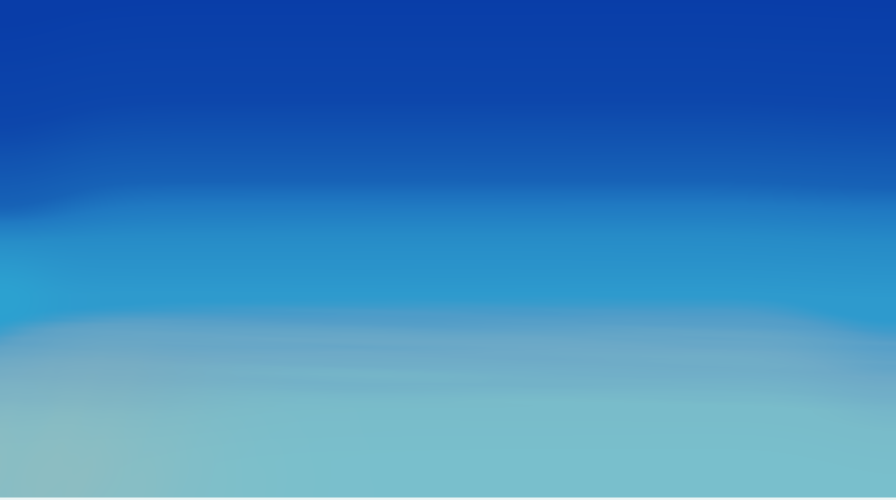
Write a Shadertoy shader that draws this background.

```glsl
const vec3 ZENITH = vec3(0.035, 0.24, 0.66);
const vec3 DEEP_BLUE = vec3(0.05, 0.275, 0.67);
const vec3 MID_BLUE = vec3(0.09, 0.385, 0.715);
const vec3 BRIGHT_BLUE = vec3(0.125, 0.475, 0.76);
const vec3 AZURE = vec3(0.15, 0.545, 0.78);
const vec3 CYAN = vec3(0.18, 0.605, 0.805);
const vec3 HAZE_BLUE = vec3(0.31, 0.61, 0.785);
const vec3 HAZE_GREY = vec3(0.43, 0.665, 0.78);
const vec3 PALE_TEAL = vec3(0.475, 0.735, 0.79);
const vec3 SHALLOWS = vec3(0.475, 0.75, 0.80);
const vec3 SAND = vec3(0.56, 0.74, 0.755);
const vec3 MAUVE = vec3(0.45, 0.65, 0.755);
const vec3 FOAM = vec3(0.92, 0.96, 0.96);

float hash(vec2 p) {
    return fract(sin(dot(p, vec2(127.1, 311.7))) * 43758.5453);
}

float noise(vec2 p) {
    vec2 i = floor(p), f = fract(p);
    f = f * f * (3.0 - 2.0 * f);
    return mix(mix(hash(i), hash(i + vec2(1, 0)), f.x),
               mix(hash(i + vec2(0, 1)), hash(i + vec2(1, 1)), f.x), f.y);
}

// Layered noise stretched along x, centred on zero
float streaks(vec2 p, vec2 scale) {
    float sum = 0.0, weight = 0.5;
    for (int i = 0; i < 3; i++) {
        sum += weight * (noise(p * scale) - 0.5);
        scale *= 2.0;
        weight *= 0.5;
    }
    return sum;
}

// Soft elliptical spot, one at its centre
float glow(vec2 p, vec2 centre, vec2 radius) {
    vec2 d = (p - centre) / radius;
    return exp(-dot(d, d));
}

// Falls from one colour to the next between two heights
vec3 descend(vec3 above, vec3 below, float high, float low, float y) {
    return mix(below, above, clamp((y - low) / (high - low), 0.0, 1.0));
}

vec3 skyColor(float y) {
    vec3 c = descend(ZENITH, DEEP_BLUE, 1.0, 0.80, y);
    c = descend(c, MID_BLUE, 0.80, 0.637, y);
    c = descend(c, BRIGHT_BLUE, 0.637, 0.59, y);
    c = descend(c, AZURE, 0.59, 0.53, y);
    return descend(c, CYAN, 0.53, 0.41, y);
}

vec3 hazeColor(float y) {
    vec3 c = descend(HAZE_BLUE, HAZE_GREY, 0.385, 0.295, y);
    c = descend(c, PALE_TEAL, 0.295, 0.19, y);
    return descend(c, SHALLOWS, 0.19, 0.08, y);
}

void mainImage(out vec4 fragColor, in vec2 fragCoord) {
    vec2 uv = fragCoord / iResolution.xy;
    float leftEdge = exp(-uv.x * uv.x / 0.008);
    float rightEdge = smoothstep(0.78, 1.0, uv.x);

    // Sky, with the dark band sagging at both sides
    float skyY = uv.y + 0.05 * leftEdge * smoothstep(0.48, 0.60, uv.y)
               + 0.012 * rightEdge;
    skyY += 0.012 * streaks(uv, vec2(2.0, 22.0));
    vec3 color = skyColor(skyY);
    color = mix(color, vec3(0.17, 0.64, 0.82),
                0.8 * glow(uv, vec2(0.0, 0.40), vec2(0.06, 0.08)));

    // Brushed haze below a gently arched boundary
    float sag = 0.055 * exp(-uv.x * 9.0) + 0.05 * rightEdge * rightEdge;
    float hazeY = uv.y + sag;
    float brush = streaks(uv + vec2(0.0, 0.05 * uv.x), vec2(2.5, 40.0));
    float brushFade = smoothstep(0.10, 0.24, uv.y);
    vec3 haze = hazeColor(hazeY + 0.07 * brush * brushFade);
    haze = mix(haze, MAUVE, 0.6 * glow(uv, vec2(0.11, 0.25), vec2(0.12, 0.08)));

    // Sandy lower left with slanted strokes
    float stroke = streaks(vec2(uv.x - 0.25 * uv.y, uv.y), vec2(24.0, 3.0));
    float sand = glow(uv, vec2(0.04, 0.04), vec2(0.19, 0.20));
    haze = mix(haze, SAND, clamp(sand * (0.95 + 0.5 * stroke), 0.0, 1.0));

    float hazeMask = 1.0 - smoothstep(0.365, 0.412, hazeY + 0.02 * brush);
    color = mix(color, haze, hazeMask);

    // Thin pale strip along the bottom
    float soft = 0.5 / iResolution.y;
    float strip = 1.0 - smoothstep(0.005 - soft, 0.005 + soft, uv.y);
    color = mix(color, FOAM, strip);
    fragColor = vec4(color, 1.0);
}
```
